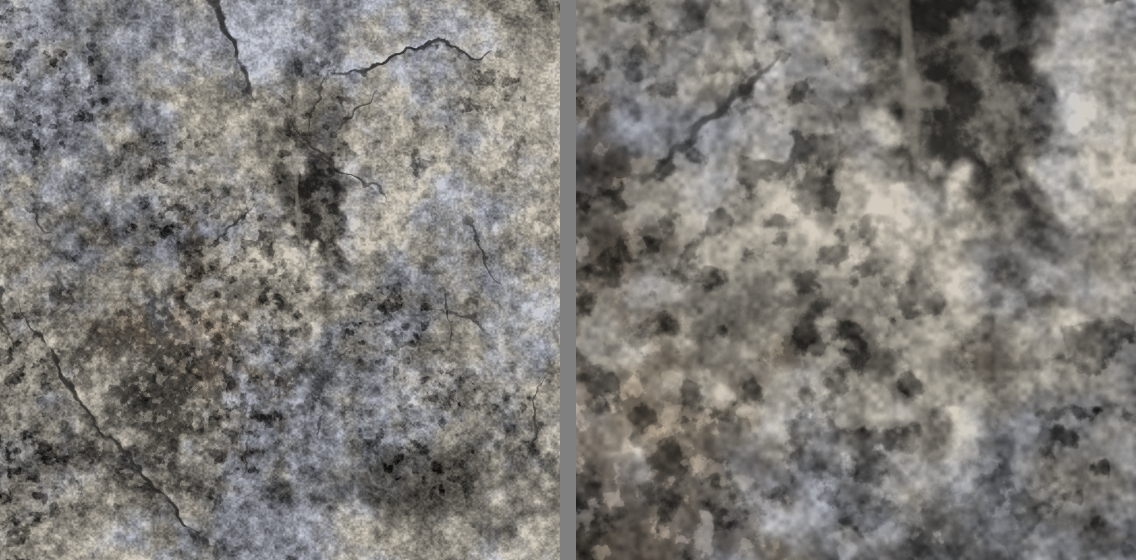
Left, the full canvas; right, a detail of the centre.
A WebGL 2 fragment shader for this texture:

```glsl
#version 300 es
precision highp float;
// Weathered grey rock wall with sooty stains, pits, pale flakes and cracks.
uniform vec2 u_resolution;
out vec4 fragColor;

float hash(vec2 p) {
  return fract(sin(dot(p, vec2(127.1, 311.7))) * 43758.5453);
}

float noise(vec2 p) {
  vec2 i = floor(p), f = fract(p);
  f = f * f * (3.0 - 2.0 * f);
  return mix(mix(hash(i), hash(i + vec2(1, 0)), f.x),
             mix(hash(i + vec2(0, 1)), hash(i + vec2(1, 1)), f.x), f.y);
}

float fbm(vec2 p) {
  float sum = 0.0, amp = 0.5;
  for (int i = 0; i < 5; i++) {
    sum += amp * noise(p);
    p = mat2(1.6, 1.2, -1.2, 1.6) * p + 7.3;
    amp *= 0.5;
  }
  return sum / 0.97;
}

// Soft elliptical patch with a ragged edge, 1 inside and 0 outside.
float patchMask(vec2 p, vec2 center, vec2 radius, float ragged) {
  return 1.0 - smoothstep(0.35, 1.15, length((p - center) / radius) + ragged);
}

// Tapered crack from a to b: x = dark gap, y = relief (lit lip minus shade).
vec2 crack(vec2 p, vec2 a, vec2 b, float width) {
  vec2 dir = b - a;
  float len = length(dir);
  float along = clamp(dot(p - a, dir) / (len * len), 0.0, 1.0);
  float dist = length(p - a - dir * along);
  float side = (dir.x * (p.y - a.y) - dir.y * (p.x - a.x)) / len;
  float taper = sqrt(max(4.0 * along * (1.0 - along), 0.0));
  float breakup = noise(vec2(along * len * 45.0, a.x * 91.0));
  float gap = width * taper * (0.25 + 1.2 * breakup);
  float dark = 1.0 - smoothstep(gap * 0.35, gap + 0.0018, dist);
  float relief = sign(side) * exp(-dist / (width * 2.5)) * smoothstep(0.0, width, dist);
  return vec2(dark * smoothstep(0.1, 0.5, breakup + 0.2), relief) * taper;
}

void main() {
  vec2 p = gl_FragCoord.xy / u_resolution;

  // Shared noise layers
  float broad = fbm(p * 5.0 + 3.0);
  float medium = fbm(p * 17.0 + 40.0);
  float rough = fbm(p * 46.0 + 11.0);
  float speckle = fbm(p * 95.0 + 60.0);
  float streak = fbm(p * vec2(48.0, 9.0) + 25.0);
  float ragged = (medium - 0.5) * 1.8 + (rough - 0.5) * 1.3;

  // Stone body and fine grain
  float tone = 0.58 + 0.38 * (broad - 0.5) + 0.28 * (medium - 0.5)
             + 0.3 * (rough - 0.5) + 0.12 * (streak - 0.5);
  tone += 0.34 * (speckle - 0.5) + 0.17 * (noise(p * 270.0) - 0.5);

  // Pale mineral flakes
  float flakes = smoothstep(0.54, 0.68, fbm(p * 34.0 + 80.0))
               * smoothstep(0.42, 0.62, fbm(p * 6.0 + 17.0));
  tone += 0.12 * flakes;

  // Grimy areas filled with small pits
  float grime = smoothstep(0.47, 0.66, fbm(p * 7.0 + 52.0));
  float pits = smoothstep(0.53, 0.67, fbm(p * 62.0 + 31.0));
  tone -= 0.07 * grime + pits * (0.07 + 0.15 * grime);

  // Large stain, smaller smudges and a deep sooty hollow
  float stain = patchMask(p, vec2(0.32, 0.35), vec2(0.24, 0.20), ragged);
  tone *= 1.0 - stain * (0.26 + 0.22 * smoothstep(0.4, 0.62, rough));
  tone += 0.14 * stain * smoothstep(0.55, 0.66, speckle);
  float smudge = patchMask(p, vec2(0.56, 0.78), vec2(0.09, 0.20), ragged)
               + patchMask(p, vec2(0.80, 0.13), vec2(0.28, 0.09), ragged);
  tone *= 1.0 - 0.22 * min(smudge, 1.0);
  float hollow = patchMask(p, vec2(0.56 + 0.15 * (0.63 - p.y), 0.63), vec2(0.055, 0.13), ragged);
  tone *= 1.0 - 0.72 * hollow * smoothstep(0.3, 0.58, 0.5 * rough + 0.5 * speckle);

  // Main fractures, on bent coordinates
  vec2 bent = p + 0.13 * (vec2(fbm(p * 6.0 + 5.0), fbm(p * 6.0 + 90.0)) - 0.5)
            + 0.022 * (vec2(rough, fbm(p * 40.0 + 70.0)) - 0.5);
  vec2 cracks = crack(bent, vec2(0.05, 0.47), vec2(0.22, 0.21), 0.008);
  cracks += crack(bent, vec2(0.20, 0.24), vec2(0.38, -0.02), 0.006);
  cracks += crack(bent, vec2(0.36, 1.03), vec2(0.46, 0.83), 0.009);
  cracks += crack(bent, vec2(0.60, 0.90), vec2(0.87, 0.91), 0.003);

  // Scattered hairline cracks
  for (int i = 0; i < 13; i++) {
    float k = float(i);
    vec2 start = vec2(hash(vec2(k, 1.7)), hash(vec2(k, 5.3)));
    float angle = 6.2832 * hash(vec2(k, 9.1));
    float len = 0.06 + 0.13 * hash(vec2(k, 13.9));
    cracks += crack(bent, start, start + len * vec2(cos(angle), sin(angle)), 0.0024) * vec2(0.7, 0.6);
  }
  tone += 0.11 * clamp(cracks.y, -1.0, 1.0);
  tone = mix(tone, 0.11 + 0.1 * speckle, 0.88 * min(cracks.x, 1.0));

  // Pale upright ridge beside the hollow
  float ridge = crack(p + 0.1 * (bent - p), vec2(0.527, 0.73), vec2(0.535, 0.55), 0.005).x;
  tone = mix(tone, 0.62 + 0.3 * (speckle - 0.5), 0.5 * ridge);

  // Cool and warm tints, with rust in the large stain
  float warmth = smoothstep(0.36, 0.62, 0.6 * fbm(p * 4.0 + 33.0) + 0.4 * fbm(p * 24.0 + 64.0));
  vec3 tint = mix(vec3(0.97, 0.99, 1.05), vec3(1.035, 1.0, 0.93), warmth);
  float rust = stain * smoothstep(0.45, 0.65, fbm(p * vec2(14.0, 7.0) + 21.0));
  tint = mix(tint, vec3(1.1, 0.98, 0.84), 0.6 * rust);
  fragColor = vec4(clamp(clamp(tone, 0.06, 0.8) * tint, 0.0, 1.0), 1.0);
}
```
